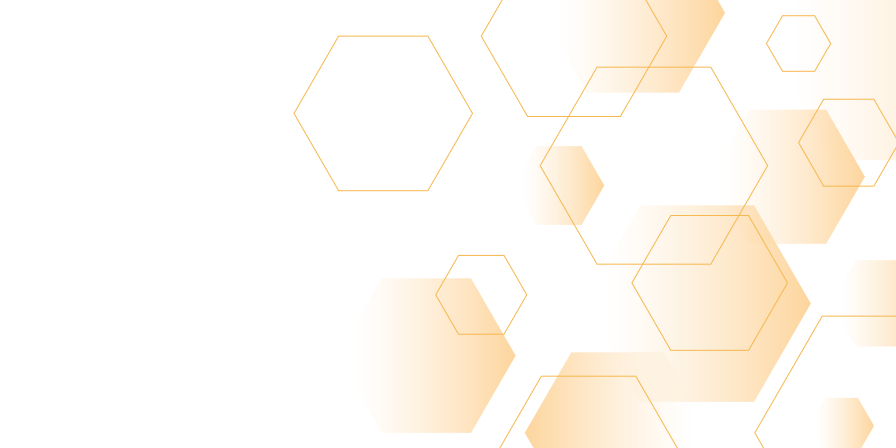
A Shadertoy shader for this background:

```glsl
// Pale amber hexagons fading sideways into white, overlaid with thin hexagon outlines.

const float CANVAS_HEIGHT = 384.0;  // design units from bottom to top
const float LINE_WIDTH = 0.85;
const vec3 PAPER = vec3(1.0);
const vec3 AMBER = vec3(0.992, 0.835, 0.615);
const vec3 LINE_COLOR = vec3(0.965, 0.715, 0.30);

// Signed distance to a flat-topped hexagon with the given circumradius.
float hexagon(vec2 p, float radius) {
    p = abs(p);
    return max(p.y, dot(p, vec2(0.8660254, 0.5))) - radius * 0.8660254;
}

// Share of a pixel that lies inside the edge at distance d.
float coverage(float d, float pixel) {
    return clamp(0.5 - d / pixel, 0.0, 1.0);
}

// Opacity rising across the hexagon; a negative strength fades the other way.
float fadeAcross(float x, float radius, float strength) {
    float t = 0.5 + 0.5 * x * sign(strength) / radius;
    return abs(strength) * pow(clamp((t - 0.08) / 0.92, 0.0, 1.0), 1.3);
}

float outline(float d, float width, float pixel) {
    return coverage(d - 0.5 * width, pixel) - coverage(d + 0.5 * width, pixel);
}

void mainImage(out vec4 fragColor, in vec2 fragCoord) {
    float pixel = CANVAS_HEIGHT / iResolution.y;
    vec2 p = fragCoord * pixel;

    // Filled hexagons: centre x, centre y, radius, signed strength
    vec4 fills[9] = vec4[9](
        vec4(770.0, 344.0, 112.0, 0.8),
        vec4(542.5, 373.0, 79.0, 1.0),
        vec4(479.0, 225.0, 39.0, 1.0),
        vec4(675.0, 232.5, 66.4, 1.0),
        vec4(529.5, 13.0, 79.7, -1.0),
        vec4(597.7, 123.8, 97.3, 1.0),
        vec4(365.5, 79.2, 76.5, 1.0),
        vec4(755.0, 124.0, 42.7, 1.0),
        vec4(721.5, 19.0, 27.7, 1.0));

    // Outlined hexagons: centre x, centre y, radius
    vec3 rings[9] = vec3[9](
        vec3(328.5, 286.8, 76.5),
        vec3(492.0, 353.0, 79.5),
        vec3(560.5, 242.0, 97.5),
        vec3(684.5, 346.7, 27.5),
        vec3(727.5, 261.7, 43.0),
        vec3(608.3, 141.5, 66.7),
        vec3(412.5, 131.3, 39.0),
        vec3(504.5, -8.6, 81.0),
        vec3(762.5, 13.0, 115.5));

    vec3 color = PAPER;

    // Gradient fills
    for (int i = 0; i < fills.length(); i++) {
        vec4 fill = fills[i];
        vec2 q = p - fill.xy;
        float alpha = coverage(hexagon(q, fill.z), pixel);
        color = mix(color, AMBER, alpha * fadeAcross(q.x, fill.z, fill.w));
    }

    // Thin outlines
    for (int i = 0; i < rings.length(); i++) {
        float d = hexagon(p - rings[i].xy, rings[i].z);
        color = mix(color, LINE_COLOR, outline(d, LINE_WIDTH, pixel));
    }

    fragColor = vec4(color, 1.0);
}
```
